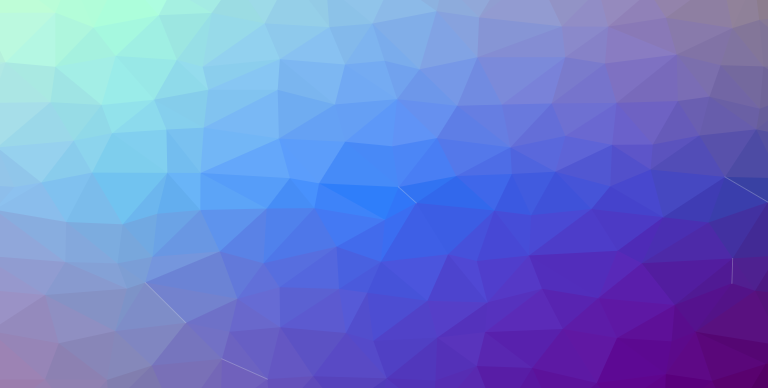
A WebGL 2 fragment shader for this background:

```glsl
#version 300 es
precision highp float;
// Low-poly gradient: a jittered grid of vertices is split into triangles,
// and each facet takes one flat colour, the sum of a horizontal and a
// vertical colour ramp at its centroid. A few thin pale seams lie on edges.

uniform vec2 u_resolution;
out vec4 fragColor;

const vec2 CELLS = vec2(14.0, 9.85);      // grid cells across the canvas
const vec2 GRID_SHIFT = vec2(0.0, 0.34);  // phase of the vertex rows
const vec2 JITTER = vec2(0.36, 0.28);     // vertex wander, in cells
const float FACET_VARIATION = 0.012;
const float SEAM_WIDTH = 0.0022;          // share of the canvas height
const float SEAM_STRENGTH = 0.32;
const vec3 SEAM_COLOR = vec3(0.85, 0.88, 0.9);

// Ramp stops hold (red squared, green, blue), evenly spaced.
const vec3 ACROSS[7] = vec3[7](             // left to right
    vec3(0.58, 1.0, 0.85), vec3(0.46, 1.01, 0.86), vec3(0.37, 0.85, 0.9),
    vec3(0.295, 0.74, 0.91), vec3(0.325, 0.62, 0.82),
    vec3(0.34, 0.52, 0.72), vec3(0.31, 0.5, 0.56));
const vec3 UPWARD[7] = vec3[7](             // bottom to top, added
    vec3(-0.2, -0.51, -0.17), vec3(-0.2, -0.45, -0.1),
    vec3(-0.23, -0.37, -0.01), vec3(-0.27, -0.25, 0.08),
    vec3(-0.17, -0.155, 0.06), vec3(-0.08, -0.065, 0.035), vec3(0.0));

// Seam ends (x, y, x, y) as shares of the canvas; the mesh snaps to them.
const vec4 SEAMS[5] = vec4[5](
    vec4(0.189, 0.272, 0.242, 0.168), vec4(0.289, 0.075, 0.348, 0.023),
    vec4(0.944, 0.544, 1.0, 0.479), vec4(0.954, 0.334, 0.953, 0.27),
    vec4(0.519, 0.518, 0.542, 0.477));

float hash(vec2 p) {
    return fract(sin(dot(p, vec2(127.1, 311.7))) * 43758.545);
}

vec3 ramp(vec3 stops[7], float t) {
    float s = clamp(t, 0.0, 1.0) * 6.0;
    int i = min(int(s), 5);
    return mix(stops[i], stops[i + 1], s - float(i));
}

vec3 gradient(vec2 uv) {
    vec3 c = ramp(ACROSS, uv.x) + ramp(UPWARD, uv.y);
    c.r = sqrt(max(c.r, 0.0));
    return clamp(c, 0.0, 1.0);
}

vec2 toGrid(vec2 uv) { return uv * CELLS - GRID_SHIFT; }

// Mesh vertex of a grid node, in units of the canvas height.
vec2 meshVertex(vec2 node, vec2 aspect) {
    vec2 wander = vec2(hash(node), hash(node + 57.3)) * 2.0 - 1.0;
    vec2 g = node + JITTER * wander;
    for (int i = 0; i < 5; i++) {
        vec2 a = toGrid(SEAMS[i].xy), b = toGrid(SEAMS[i].zw);
        if (floor(a + 0.5) == node) g = a;
        if (floor(b + 0.5) == node) g = b;
    }
    return (g + GRID_SHIFT) / CELLS * aspect;
}

// Signed distance to the line a-b, positive on its left.
float side(vec2 a, vec2 b, vec2 p) {
    vec2 e = normalize(b - a), q = p - a;
    return e.x * q.y - e.y * q.x;
}

float segmentDistance(vec2 p, vec2 a, vec2 b) {
    vec2 e = b - a, q = p - a;
    return length(q - e * clamp(dot(q, e) / dot(e, e), 0.0, 1.0));
}

// Facet colour times its smooth coverage, with the coverage in alpha.
vec4 facet(vec2 p, vec2 a, vec2 b, vec2 c, vec2 aspect, float pixel) {
    float d = min(side(a, b, p), min(side(b, c, p), side(c, a, p)));
    float cover = clamp(0.5 + d / pixel, 0.0, 1.0);
    vec2 center = (a + b + c) / 3.0 / aspect;
    float shade = (hash(center) * 2.0 - 1.0) * FACET_VARIATION;
    return vec4(gradient(center) + shade, 1.0) * cover;
}

void main() {
    float pixel = 1.0 / u_resolution.y;
    vec2 aspect = vec2(u_resolution.x * pixel, 1.0);
    vec2 p = gl_FragCoord.xy * pixel;
    vec2 home = floor(toGrid(p / aspect));

    // Triangles of the nearby cells, each split along its better diagonal
    vec4 sum = vec4(0.0);
    for (int j = -1; j <= 1; j++)
    for (int i = -1; i <= 1; i++) {
        vec2 node = home + vec2(i, j);
        vec2 a = meshVertex(node, aspect);
        vec2 b = meshVertex(node + vec2(1, 0), aspect);
        vec2 c = meshVertex(node + vec2(1, 1), aspect);
        vec2 d = meshVertex(node + vec2(0, 1), aspect);
        bool acFits = side(a, c, b) < 0.0 && side(a, c, d) > 0.0;
        bool bdFits = side(b, d, c) < 0.0 && side(b, d, a) > 0.0;
        bool useAC = acFits && (!bdFits || distance(a, c) < distance(b, d));
        sum += facet(p, a, b, useAC ? c : d, aspect, pixel);
        sum += facet(p, useAC ? a : b, c, d, aspect, pixel);
    }
    vec3 color = sum.rgb / max(sum.a, 0.0001);

    // Pale seams
    for (int i = 0; i < 5; i++) {
        float d = segmentDistance(p, SEAMS[i].xy * aspect, SEAMS[i].zw * aspect);
        float line = clamp(0.5 + (0.5 * SEAM_WIDTH - d) / pixel, 0.0, 1.0);
        color = mix(color, SEAM_COLOR, line * SEAM_STRENGTH);
    }
    fragColor = vec4(color, 1.0);
}
```
